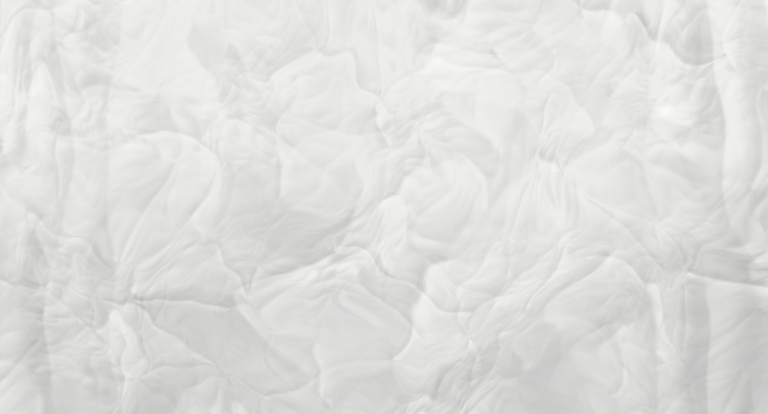
Give the GLSL for this texture, as a Shadertoy shader.

```glsl
const vec2 LIGHT = vec2(-0.5, 0.866);
const vec3 PAPER_TINT = vec3(1.0, 1.0, 0.996);

vec2 hash22(vec2 p) {
    vec3 q = fract(vec3(p.xyx) * vec3(0.1031, 0.1030, 0.0973));
    q += dot(q, q.yzx + 33.33);
    return fract((q.xx + q.yz) * q.zy);
}

vec2 rotate(vec2 p, float angle) {
    float c = cos(angle), s = sin(angle);
    return vec2(c * p.x - s * p.y, s * p.x + c * p.y);
}

float cornerSlope(vec2 cell, vec2 f, vec2 corner) {
    return dot(hash22(cell + corner) * 2.0 - 1.0, f - corner);
}

float gradNoise(vec2 p) {
    vec2 i = floor(p), f = fract(p);
    vec2 u = f * f * f * (f * (f * 6.0 - 15.0) + 10.0);
    float low = mix(cornerSlope(i, f, vec2(0, 0)), cornerSlope(i, f, vec2(1, 0)), u.x);
    float high = mix(cornerSlope(i, f, vec2(0, 1)), cornerSlope(i, f, vec2(1, 1)), u.x);
    return mix(low, high, u.y);
}

vec2 warp(vec2 p, float scale, float amount) {
    vec2 q = p * scale;
    return p + amount * vec2(gradNoise(q + 3.7), gradNoise(q + 41.3));
}

// Sharp valleys where the noise changes sign
float wrinkleHeight(vec2 p) {
    float height = 0.0, amplitude = 1.0;
    for (int i = 0; i < 4; i++) {
        height += amplitude * abs(gradNoise(p));
        p = rotate(p, 0.9) * 1.9 + 7.3;
        amplitude *= 0.5;
    }
    return height;
}

float wrinkleShade(vec2 p, float reach) {
    vec2 stepToLight = LIGHT * reach;
    return (wrinkleHeight(p - stepToLight) - wrinkleHeight(p + stepToLight)) / (2.0 * reach);
}

// Long folds running up the sheet
float foldShade(vec2 p, float reach) {
    vec2 stretch = vec2(7.0, 1.1);
    float left = abs(gradNoise((p - vec2(reach, 0.0)) * stretch));
    float right = abs(gradNoise((p + vec2(reach, 0.0)) * stretch));
    return (right - left) / (2.0 * reach * stretch.x);
}

float cellTone(vec2 cell, vec2 offset) {
    vec2 h = hash22(cell + 51.7) - 0.5;
    return h.x + 2.0 * dot(offset, vec2(h.y, -h.x));
}

// x: tone of the tilted facet, y: light and dark pair along its crease
vec2 facets(vec2 p, float softness) {
    vec2 base = floor(p), near1 = vec2(0), near2 = vec2(0), id1 = base, id2 = base;
    float d1 = 1e3, d2 = 1e3;
    for (int y = -1; y <= 1; y++)
    for (int x = -1; x <= 1; x++) {
        vec2 id = base + vec2(x, y);
        vec2 offset = id + hash22(id) - p;
        float d = dot(offset, offset);
        if (d < d1) {
            d2 = d1; near2 = near1; id2 = id1;
            d1 = d; near1 = offset; id1 = id;
        } else if (d < d2) {
            d2 = d; near2 = offset; id2 = id;
        }
    }
    vec2 normal = normalize(near2 - near1);
    float edge = dot(0.5 * (near1 + near2), normal);
    float blend = 0.5 + 0.5 * smoothstep(0.0, softness, edge);
    float tone = mix(cellTone(id2, near2), cellTone(id1, near1), blend);
    float strength = hash22(id1 + id2 + 17.0).x;
    float x = edge / softness;
    return vec2(tone, dot(normal, LIGHT) * strength * strength * x * exp(1.0 - x));
}

float facetLayer(vec2 p, float angle, float scale, float toneGain, float creaseGain) {
    vec2 q = rotate(p, angle) * scale * vec2(0.75, 1.3);
    vec2 f = facets(q + scale * 5.0, 0.007 * scale);
    return f.x * toneGain + f.y * creaseGain;
}

void mainImage(out vec4 fragColor, in vec2 fragCoord) {
    vec2 uv = fragCoord / iResolution.xy;
    vec2 p = fragCoord / iResolution.y;
    float side = abs(2.0 * uv.x - 1.0);

    // Broad lighting
    float tone = mix(0.848, 0.922, smoothstep(0.0, 0.9, uv.y));
    tone -= 0.03 * side * side;
    tone += 0.03 * gradNoise(p * 2.5 + 9.0);

    // Flat facets and their creases
    vec2 bent = warp(warp(p, 3.0, 0.16), 11.0, 0.04);
    tone += facetLayer(bent, -0.5, 3.0, 0.036, 0.035);
    tone += facetLayer(bent, 0.6, 5.5, 0.030, 0.045);
    tone += facetLayer(bent, -1.1, 10.0, 0.018, 0.035);

    // Patches of fine wrinkles
    float patches = smoothstep(-0.25, 0.35, gradNoise(p * 3.2 + 23.0));
    tone += 0.024 * mix(0.35, 1.0, patches) * wrinkleShade(bent * 4.5 + 2.0, 0.015);

    // Upright folds near both sides
    tone += 0.035 * smoothstep(0.45, 0.9, side) * foldShade(warp(p, 5.0, 0.04), 0.005);

    // Soft highlight limit
    tone -= 0.5 * max(tone - 0.92, 0.0);
    fragColor = vec4(tone * PAPER_TINT, 1.0);
}
```
